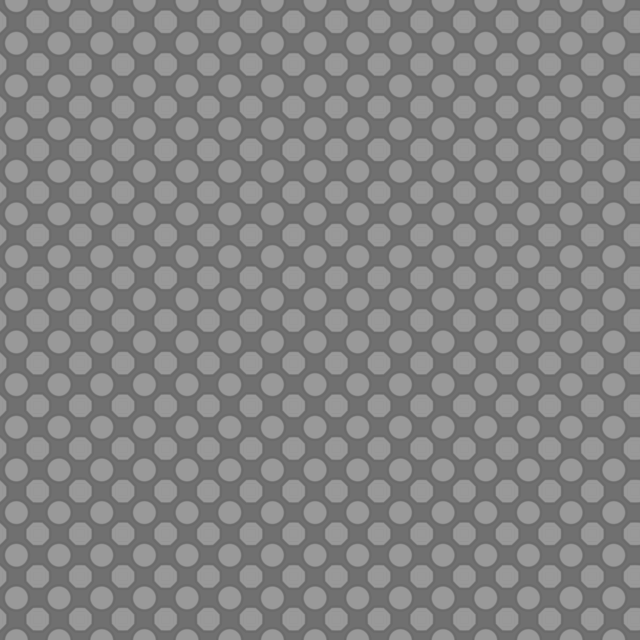
Give the GLSL for this pattern, as a WebGL 1 fragment shader.

```glsl
precision highp float;
// Staggered grey polka dots: rows of round dots alternate with rows of octagonal dots.

uniform vec2 u_resolution;

// Offset from the nearest dot centre, in cell units
vec2 fromCentre(vec2 cell, vec2 centre) {
  return fract(cell - centre + 0.5) - 0.5;
}

float octagonRadius(vec2 p) {
  p = abs(p);
  return max(max(p.x, p.y), (p.x + p.y) * 0.7071);
}

// Thin soft line where d crosses zero
float softLine(float d, float width) {
  return 1.0 - smoothstep(0.0, width, abs(d));
}

void main() {
  vec2 cell = gl_FragCoord.xy / u_resolution * 15.0;
  float pixel = 15.0 / min(u_resolution.x, u_resolution.y);
  float soft = max(0.024, 0.6 * pixel);

  vec2 roundPos = fromCentre(cell, vec2(0.385, -0.014));
  vec2 octPos = fromCentre(cell, vec2(0.884, -0.511));
  float octRadius = octagonRadius(octPos);

  // Distances to the two dot outlines; octagon corners are slightly rounded
  float roundDist = length(roundPos) - 0.267;
  float octDist = mix(octRadius, length(octPos), 0.25) - 0.265;
  float dist = min(roundDist, octDist);

  // Ground with a faint dark halo around each dot
  float halo = 1.0 - smoothstep(0.045, 0.075, dist);
  float ground = mix(0.44, 0.42, halo);

  // Dot faces; the octagons carry faint inset squares
  float square = max(abs(octPos.x), abs(octPos.y));
  float inset = softLine(square - 0.18, 0.025) + 0.5 * softLine(square - 0.1, 0.025);
  inset *= 1.0 - smoothstep(0.19, 0.23, octRadius);
  float face = 0.6 - 0.014 * inset;

  float grey = mix(ground, face, 1.0 - smoothstep(-soft, soft, dist));
  gl_FragColor = vec4(vec3(grey), 1.0);
}
```
